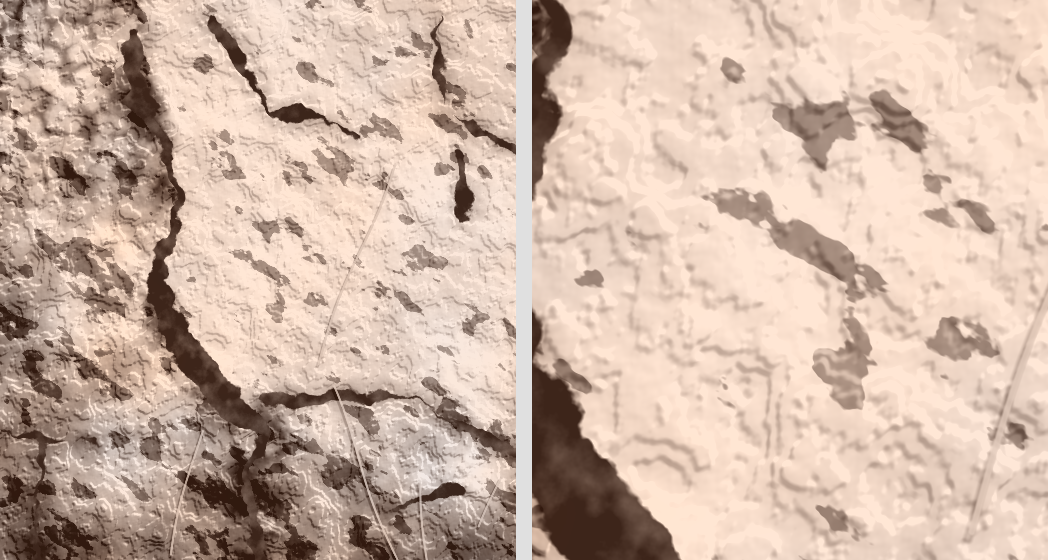
Left, the full canvas; right, a detail of the centre.
Give the GLSL for this texture, as a Shadertoy shader.

```glsl
// Cracked dry earth: a pale pitted crust beside crumbly brown soil, split by dark cracks.
// Terraced noise is lit from the upper right; cracks and straws are distance
// fields to short segments, made ragged by warping the plane with noise.

const vec3 DARK_SOIL = vec3(0.19, 0.10, 0.06);
const vec3 PALE_CRUST = vec3(0.95, 0.86, 0.80);
const vec2 LIGHT_DIR = vec2(0.55, 0.83);

// Main crack: position and half width
const vec3 MAIN_CRACK[11] = vec3[11](
    vec3(0.235, 0.935, 0.010), vec3(0.245, 0.83, 0.020), vec3(0.30, 0.74, 0.010),
    vec3(0.32, 0.635, 0.006), vec3(0.288, 0.545, 0.010), vec3(0.287, 0.455, 0.019),
    vec3(0.34, 0.36, 0.030), vec3(0.405, 0.285, 0.025), vec3(0.47, 0.225, 0.013),
    vec3(0.443, 0.165, 0.007), vec3(0.465, 0.0, 0.013));

// Side cracks: start and end
const vec4 SIDE_CRACKS[12] = vec4[12](
    vec4(0.38, 0.96, 0.45, 0.87), vec4(0.45, 0.87, 0.48, 0.80), vec4(0.48, 0.80, 0.55, 0.80),
    vec4(0.55, 0.80, 0.645, 0.765), vec4(0.78, 0.97, 0.79, 0.80), vec4(0.79, 0.80, 0.92, 0.73),
    vec4(0.823, 0.72, 0.83, 0.61), vec4(0.48, 0.285, 0.74, 0.29), vec4(0.74, 0.29, 0.93, 0.185),
    vec4(0.70, 0.09, 0.81, 0.125), vec4(0.0, 0.23, 0.17, 0.205), vec4(0.075, 0.21, 0.065, 0.0));

// Dry straws: start and end
const vec4 STRAWS[5] = vec4[5](
    vec4(0.703, 0.707, 0.567, 0.35), vec4(0.592, 0.31, 0.71, 0.0), vec4(0.358, 0.23, 0.306, 0.01),
    vec4(0.90, 0.15, 0.86, 0.06), vec4(0.755, 0.14, 0.762, 0.0));

float hash(vec2 p) {
    return fract(sin(dot(p, vec2(127.1, 311.7))) * 43758.5453);
}

float noise(vec2 p) {
    vec2 i = floor(p), f = fract(p);
    f = f * f * (3.0 - 2.0 * f);
    return mix(mix(hash(i), hash(i + vec2(1, 0)), f.x),
               mix(hash(i + vec2(0, 1)), hash(i + vec2(1, 1)), f.x), f.y);
}

float fbm(vec2 p) {
    float sum = 0.0, amp = 0.516;
    for (int i = 0; i < 5; i++) {
        sum += amp * noise(p);
        p = mat2(1.6, 1.2, -1.2, 1.6) * p + 7.3;
        amp *= 0.5;
    }
    return sum;
}

// Flaky height: noise cut into soft-edged steps
float relief(vec2 p, float scale) {
    float h = fbm(p * scale) * 7.0;
    float steps = floor(h) + smoothstep(0.55, 1.0, fract(h));
    return mix(h, steps, 0.7) / 7.0;
}

// Distance to a segment (x) and place along it (y)
vec2 segment(vec2 p, vec2 a, vec2 b) {
    vec2 ab = b - a;
    float t = clamp(dot(p - a, ab) / dot(ab, ab), 0.0, 1.0);
    return vec2(length(p - a - ab * t), t);
}

float mainCrack(vec2 p) {
    float d = 1.0;
    for (int i = 0; i < 10; i++) {
        vec3 a = MAIN_CRACK[i], b = MAIN_CRACK[i + 1];
        vec2 s = segment(p, a.xy, b.xy);
        d = min(d, s.x - mix(a.z, b.z, s.y));
    }
    return d;
}

float sideCracks(vec2 p, float width) {
    float d = 1.0;
    for (int i = 0; i < 12; i++)
        d = min(d, segment(p, SIDE_CRACKS[i].xy, SIDE_CRACKS[i].zw).x - width);
    return d;
}

float straws(vec2 p) {
    float d = 1.0;
    for (int i = 0; i < 5; i++) d = min(d, segment(p, STRAWS[i].xy, STRAWS[i].zw).x);
    return d;
}

// Distance to the nearest scattered pebble centre, in cells
float pebbles(vec2 p) {
    float d = 1.0;
    for (int k = 0; k < 9; k++) {
        vec2 cell = floor(p) + vec2(k % 3 - 1, k / 3 - 1);
        vec2 centre = cell + 0.15 + 0.7 * vec2(hash(cell), hash(cell + 41.7));
        d = min(d, length(p - centre));
    }
    return d;
}

void mainImage(out vec4 fragColor, in vec2 fragCoord) {
    vec2 p = fragCoord / iResolution.y;
    vec2 wobble = vec2(fbm(p * 32.0), fbm(p * 32.0 + 19.0)) - 0.5;
    vec2 ragged = p + 0.034 * wobble;

    // Pale crust to the right of the main crack, rough soil elsewhere
    float edge = 0.30 + 0.5 * max(0.0, 0.42 - p.y) - 0.25 * max(0.0, p.y - 0.75);
    float crust = smoothstep(-0.02, 0.03, ragged.x - edge) * smoothstep(0.23, 0.32, ragged.y);
    float soil = 0.72 + 1.2 * (fbm(p * 7.0) - 0.5) - 0.12 * smoothstep(0.3, 0.0, p.y);
    float tone = mix(soil, 0.97 + 0.25 * (fbm(p * 6.0 + 3.0) - 0.5), crust);

    // Crumbly pebbles at the upper left
    float crumbly = smoothstep(0.38, 0.2, p.x) * smoothstep(0.5, 0.75, p.y);
    float lump = mix(0.98, 0.2, smoothstep(0.3, 0.72, pebbles(ragged * 25.0)));
    tone = mix(tone, lump, 0.6 * crumbly * smoothstep(0.36, 0.56, fbm(p * 9.0 + 5.0)));

    // Lit flakes and slanted pits
    float slope = relief(p, 21.0) - relief(p + LIGHT_DIR * 0.004, 21.0);
    tone += slope * mix(3.4, 2.3, crust);
    vec2 slanted = vec2(p.x * 0.82 - p.y * 0.57, p.x * 0.57 + p.y * 0.82);
    float pitLevel = mix(0.62, 0.665, crust);
    float pit = smoothstep(pitLevel, pitLevel + 0.035, fbm(slanted * vec2(20.0, 33.0)));
    tone -= 0.42 * pit;

    // Shadowed left bank, then the cracks themselves
    float gap = mainCrack(ragged);
    float bank = smoothstep(0.055, 0.0, gap) * (1.0 - crust);
    tone -= 0.55 * bank * smoothstep(0.4, 0.58, fbm(p * 18.0 + 8.0));
    float side = sideCracks(ragged, 0.017 * noise(p * 15.0 + 2.0) - 0.002);
    tone -= 0.16 * smoothstep(0.03, 0.0, side);
    float crack = smoothstep(0.0015, -0.002, min(gap, side));
    tone = mix(tone, 0.06 + 0.7 * max(0.0, fbm(p * 40.0) - 0.42), crack);

    // Straws with a thin shadow
    vec2 bent = p + vec2(0.006 * sin(p.y * 17.0), 0.0);
    tone -= 0.22 * smoothstep(0.004, 0.001, straws(bent + LIGHT_DIR * 0.005));
    tone = mix(tone, 0.92, 0.8 * smoothstep(0.0028, 0.001, straws(bent)));

    // Colour ramp with warm and cool drifts
    vec3 colour = mix(DARK_SOIL, PALE_CRUST, clamp(tone, 0.0, 1.06));
    float warmth = fbm(p * 5.0 + 31.0) - 0.5;
    colour *= 1.0 + warmth * vec3(0.12, -0.03, -0.18) * (1.0 - 0.5 * crust);
    fragColor = vec4(colour, 1.0);
}
```
